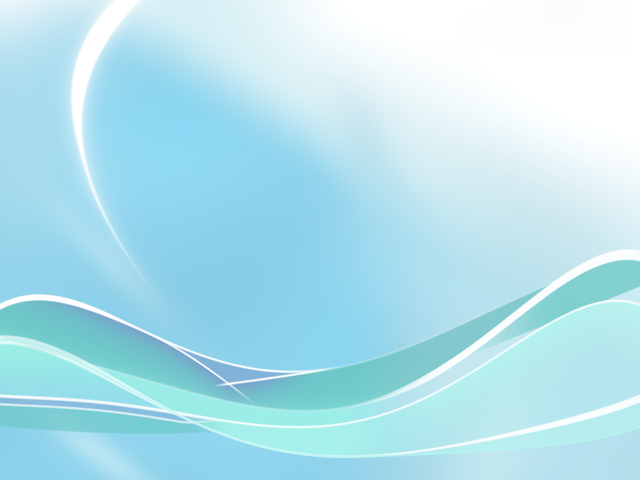
Give the GLSL for this background, as a Shadertoy shader.

```glsl
// Silky ribbons sweep under a pale sky with a bright crescent at the left.
// Each ribbon fills the space between smooth height curves in canvas units;
// gaussian spots and gradient noise shade the sky behind them.

const vec3 SKY = vec3(0.55, 0.82, 0.92);
const vec3 AZURE = vec3(0.54, 0.85, 0.96);
const vec3 HAZE = vec3(0.70, 0.87, 0.92);
const vec3 VEIL = vec3(0.82, 0.93, 0.955);
const vec3 TEAL = vec3(0.41, 0.78, 0.77);
const vec3 MINT = vec3(0.62, 0.95, 0.90);
const vec3 AQUA = vec3(0.71, 0.96, 0.94);
const vec3 VIOLET = vec3(0.47, 0.60, 0.79);
const vec3 WHITE = vec3(1.0);
const float LINE = 0.0022;  // half width of a thin highlight
const float GAP = 0.017;    // height of the thin strip at the left
const float NOISE_SCALE = 4.0;
const float NOISE_GAIN = 0.035;

float aa;  // edge softness, about one pixel

vec2 hashGradient(vec2 cell) {
  float a = 6.2832 * fract(sin(dot(cell, vec2(127.1, 311.7))) * 43758.5);
  return vec2(cos(a), sin(a));
}

float gradientNoise(vec2 p) {
  vec2 i = floor(p), f = fract(p), u = f * f * (3.0 - 2.0 * f), e = vec2(1, 0);
  float low = mix(dot(hashGradient(i), f), dot(hashGradient(i + e), f - e), u.x);
  float high = mix(dot(hashGradient(i + e.yx), f - e.yx), dot(hashGradient(i + 1.0), f - 1.0), u.x);
  return mix(low, high, u.y);
}

// Quintic through six heights spaced evenly over the width
float curve(float x, vec3 a, vec3 b) {
  float sum = 0.0;
  for (int i = 0; i < 6; i++) {
    float term = i < 3 ? a[i % 3] : b[i % 3];
    for (int j = 0; j < 6; j++)
      if (j != i) term *= (x * 5.0 - float(j)) / float(i - j);
    sum += term;
  }
  return sum;
}

float above(float d) { return smoothstep(-aa, aa, d); }
float band(float y, float top, float low) { return above(top - y) * above(y - low); }
float stroke(float d, float w) { return 1.0 - smoothstep(w - aa, w + aa, abs(d)); }
float fadeOut(float a, float b, float x) { return 1.0 - smoothstep(a, b, x); }
void paint(inout vec3 col, vec3 ink, float alpha) { col = mix(col, ink, alpha); }

// Tilted gaussian spot
float spot(vec2 q, float cx, float cy, float rx, float ry, float angle) {
  float c = cos(angle), s = sin(angle);
  q -= vec2(cx, cy);
  q = vec2(c * q.x + s * q.y, c * q.y - s * q.x) / vec2(rx, ry);
  return exp(-dot(q, q));
}

vec3 sky(vec2 p) {
  vec3 col = mix(SKY, HAZE, smoothstep(0.45, 0.75, p.x));
  paint(col, AZURE, 0.8 * spot(p, 0.25, 0.74, 0.14, 0.12, -0.5));
  paint(col, AZURE, 0.7 * spot(p, 0.53, 0.27, 0.08, 0.16, 0.0));
  paint(col, HAZE, 0.7 * spot(p, 0.02, 0.70, 0.13, 0.22, 0.0));
  // Pale sheet at the upper right, with a darker fold
  float sheet = smoothstep(-0.07, 0.13, p.y - 0.896 + 0.81 * (p.x - 0.22));
  paint(col, VEIL, sheet * (1.0 - 0.35 * smoothstep(0.65, 0.85, p.x)));
  paint(col, HAZE, 0.8 * spot(p, 0.57, 0.71, 0.045, 0.16, 0.18));
  float light = smoothstep(-0.30, 0.10, p.y - 1.0 + 0.61 * (p.x - 0.43));
  paint(col, WHITE, light * smoothstep(0.25, 0.55, p.x));
  paint(col, WHITE, 0.9 * spot(p, 0.0, 1.05, 0.2, 0.16, 0.3));
  // Faint diagonal sheens
  paint(col, VEIL, 0.45 * spot(p, 0.17, 0.46, 0.15, 0.03, -0.95));
  paint(col, VEIL, 0.6 * spot(p, 0.16, 0.05, 0.14, 0.03, -0.8));
  paint(col, VEIL, 0.5 * spot(p, 0.77, 0.03, 0.06, 0.2, -0.2));
  return col + NOISE_GAIN * gradientNoise(p * NOISE_SCALE);
}

void crescent(inout vec3 col, vec2 p) {
  float t = (p.y - 0.36) / 0.64, s = 1.0 - t;
  float edge = s * s * s * 0.26 + 3.0 * s * t * (s * 0.132 + t * 0.059) + t * t * t * 0.219;
  float w = 0.0015 + 0.018 * smoothstep(0.62, 1.0, p.y);
  float d = abs(p.x - edge + w) - w, fade = smoothstep(0.36, 0.68, p.y);
  paint(col, WHITE, 0.55 * fade * exp(-max(d, 0.0) / 0.012));
  paint(col, WHITE, fade * fadeOut(-0.002, 0.003, d));
}

void mainImage(out vec4 fragColor, in vec2 fragCoord) {
  vec2 p = fragCoord / iResolution.xy;
  float x = p.x, y = p.y;
  aa = 1.0 / iResolution.y;
  vec3 col = sky(p);
  crescent(col, p);

  // Height curves
  float crest = curve(x, vec3(0.361, 0.325, 0.231), vec3(0.259, 0.373, 0.479));
  float sweep = curve(x, vec3(0.297, 0.219, 0.153), vec3(0.172, 0.337, 0.467));
  float swell = curve(x, vec3(0.175, 0.155, 0.115), vec3(0.137, 0.278, 0.365));
  float keel = curve(x, vec3(0.292, 0.191, 0.073), vec3(0.052, 0.0955, 0.170));
  float fork = crest - 2.6 * pow(max(x - 0.23, 0.0), 2.0);
  float fold = crest - 1.6 * pow(max(0.52 - x, 0.0), 2.0);
  float lip = max(fork, fold);
  float under = 0.144 + 0.54 * (x - 0.52);
  float hem = keel - 0.061 * smoothstep(0.55, 1.05, x);
  float tail = 0.113 - 0.14 * x + 0.3 * x * x;
  float left = fadeOut(0.28, 0.36, x), right = smoothstep(0.52, 0.70, x);
  float strip = swell - GAP * left;

  // Right body, mint middle and side strips
  paint(col, AQUA, band(y, swell, keel) * right * (0.15 + 0.75 * exp(-max(swell - y, 0.0) / 0.09)));
  paint(col, AQUA, band(y, keel, hem) * 0.6);
  paint(col, MINT, band(y, sweep, max(keel, swell)) * (1.0 - right) * 0.8);
  paint(col, mix(MINT, AQUA, x), band(y, swell, keel) * (1.0 - right) * 0.9);
  paint(col, MINT, band(y, min(keel, sweep), swell) * left * (0.35 + 0.5 * smoothstep(0.16, 0.28, y)));
  paint(col, VEIL, band(y, sweep, swell) * right * 0.6);
  paint(col, TEAL, band(y, sweep, max(under, swell)) * smoothstep(0.70, 0.88, x) * 0.75);
  paint(col, TEAL, band(y, strip, tail) * left * 0.65);
  paint(col, VIOLET, band(y, swell, strip) * left * 0.4);

  // Teal ribbon with violet shade beneath its crest
  vec3 ribbon = mix(TEAL, vec3(0.50, 0.78, 0.80), right);
  paint(ribbon, MINT, 0.35 * exp(-max(y - sweep, 0.0) / 0.025) * (1.0 - right));
  float shade = exp(-max(lip - y, 0.0) / 0.028) * smoothstep(-0.02, 0.16, x);
  paint(ribbon, VIOLET, shade * fadeOut(0.38, 0.52, x));
  paint(ribbon, mix(SKY, VIOLET, 0.6), band(y, crest, lip) * smoothstep(0.23, 0.28, x) * fadeOut(0.46, 0.52, x));
  paint(col, ribbon, band(y, crest, sweep) * 0.93);

  // Highlights, wider where ribbons turn to the light
  paint(col, WHITE, stroke(y - crest, LINE + 0.004 * fadeOut(0.1, 0.25, x)) * (0.25 + 0.75 * fadeOut(0.44, 0.55, x)));
  paint(col, WHITE, stroke(y - fork, LINE) * smoothstep(0.22, 0.25, x) * fadeOut(0.34, 0.41, x));
  paint(col, WHITE, stroke(y - fold, LINE) * smoothstep(0.33, 0.36, x) * fadeOut(0.48, 0.53, x));
  paint(col, WHITE, stroke(y - sweep, LINE + 0.009 * right * x) * (0.25 + 0.7 * right));
  paint(col, WHITE, 0.9 * stroke(y - swell, LINE + 0.001 * left));
  paint(col, WHITE, 0.75 * stroke(y - strip, LINE) * left);
  float keelWidth = LINE + 0.007 * fadeOut(0.1, 0.32, x) + 0.006 * smoothstep(0.65, 1.0, x);
  paint(col, WHITE, stroke(y - keel, keelWidth) * (0.65 + 0.25 * smoothstep(0.1, 0.35, x)));
  paint(col, AQUA, 0.8 * stroke(y - hem, LINE));
  fragColor = vec4(clamp(col, 0.0, 1.0), 1.0);
}
```
